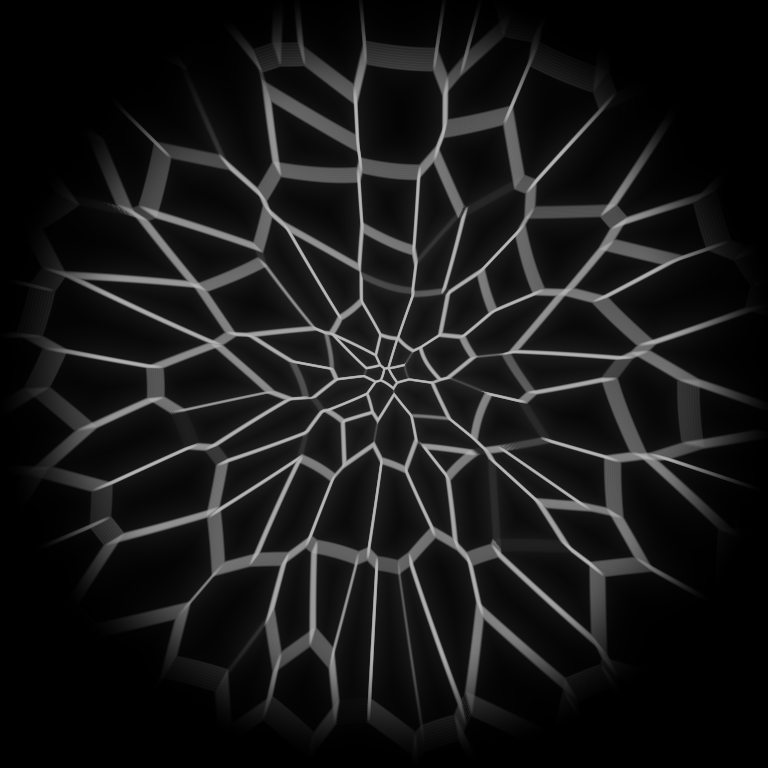
Reproduce this background procedurally as a Shadertoy shader.

```glsl
// Radially smeared web of glowing grey cells, tiny at the hub and long at the rim.

#define HUB vec2(0.505, 0.511)   // centre of the web
#define DENSITY 8.3              // cells per warped unit
#define WARP 0.235               // how fast cells grow with radius
#define CORE 0.012               // radius of the unwarped hub
#define JITTER 1.15              // irregularity of the cells
#define SMEAR 0.075              // radial blur as a share of the radius
#define SAMPLES 9                // blur steps
#define LINE_WIDTH 0.0022
#define LINE_GAIN 4.0
#define LINE_GREY 0.70
#define HALO_GREY 0.16
#define HALO_SIZE 0.030

const int SIDE = 5;
const int COUNT = SIDE * SIDE;

// Three random values per grid cell.
vec3 hash3(vec2 id) {
    vec3 h = fract(vec3(id.xyx) * vec3(0.1031, 0.1030, 0.0973) + 0.37);
    h += dot(h, h.yxz + 33.33);
    return fract((h.xxy + h.yzz) * h.zyx);
}

// Scale of the warp across the radius; it shrinks outward.
float warpScale(float r) {
    return DENSITY * pow(r * r + CORE * CORE, -WARP);
}

// Seed position in xy, random tone in z; one seed sits on the hub.
vec3 cellSeed(vec2 id) {
    vec3 h = hash3(id);
    float loose = min(dot(id, id), 1.0) * JITTER;
    return vec3(id + loose * (h.xy - 0.5), h.z);
}

// Returns line strength in x and soft halo in y at point p.
vec2 web(vec2 p, vec3 seeds[COUNT], float pixel) {
    float r = length(p);
    float across = warpScale(r);
    float along = across * (1.0 - 2.0 * WARP * r * r / (r * r + CORE * CORE));
    vec2 q = p * across;
    vec2 radial = p / max(r, 1e-4);

    // Nearest seed.
    int nearest = 0;
    float best = 1e3;
    for (int i = 0; i < COUNT; i++) {
        vec2 d = seeds[i].xy - q;
        float dist = dot(d, d);
        if (dist < best) { best = dist; nearest = i; }
    }
    vec3 home = seeds[nearest];

    // Borders, with distances converted back to canvas units.
    float width = max(LINE_WIDTH + 0.002 * r, 1.15 * pixel);
    float line = 0.0;
    float edge = 1e3;
    for (int i = 0; i < COUNT; i++) {
        if (i == nearest) continue;
        vec2 normal = normalize(seeds[i].xy - home.xy);
        float gap = dot(0.5 * (seeds[i].xy + home.xy) - q, normal);
        float c = dot(normal, radial);
        gap /= sqrt(c * c * along * along + (1.0 - c * c) * across * across);
        float strength = mix(0.07, 1.0, smoothstep(0.04, 0.22, fract(home.z + seeds[i].z)));
        line = max(line, strength * (1.0 - smoothstep(0.0, width, gap)));
        edge = min(edge, gap);
    }
    return vec2(line, exp(-edge / HALO_SIZE));
}

void mainImage(out vec4 fragColor, in vec2 fragCoord) {
    float pixel = 1.0 / min(iResolution.x, iResolution.y);
    vec2 p = (fragCoord - 0.5 * iResolution.xy) * pixel + 0.5 - HUB;
    float r = length(p);

    // Gather the surrounding seeds once for all blur steps.
    vec3 seeds[COUNT];
    vec2 base = floor(p * warpScale(r) + 0.5);
    for (int i = 0; i < COUNT; i++) {
        seeds[i] = cellSeed(base + vec2(i % SIDE, i / SIDE) - 2.0);
    }

    // Radial blur.
    vec2 glow = vec2(0.0);
    for (int i = 0; i < SAMPLES; i++) {
        float t = (float(i) + 0.5) / float(SAMPLES) - 0.5;
        glow += web(p * (1.0 + SMEAR * t), seeds, pixel);
    }
    glow /= float(SAMPLES);

    // Tone curve and round fade to black.
    float grey = LINE_GREY * (1.0 - exp(-LINE_GAIN * glow.x));
    grey += HALO_GREY * glow.y * (1.0 - 1.2 * r) * (1.0 - grey);
    grey *= 1.0 - smoothstep(0.36, 0.515, r);
    fragColor = vec4(vec3(grey), 1.0);
}
```
